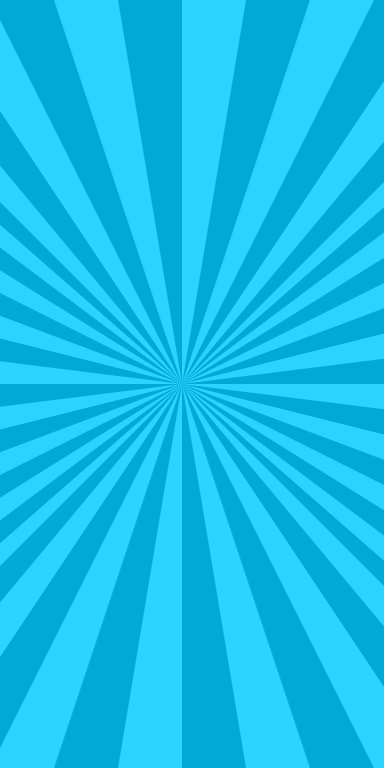
Write a Shadertoy shader that draws this background.

```glsl
// Two-tone sunburst: flat rays fan out from a point just left of the middle.
// Rays split the sides of a square around that point into equal steps, so
// they are numbered by slope and coloured by the parity of that number.

const vec2  BURST_CENTER = vec2(0.474, 0.5);   // fraction of the canvas
const float STEPS_ACROSS = 6.0;                // rays per half top or bottom side
const float STEPS_UP     = 8.0;                // rays per half left or right side
const vec3  LIGHT_BLUE   = vec3(0.165, 0.833, 1.0);
const vec3  DEEP_BLUE    = vec3(0.0, 0.667, 0.843);

// Signed distance to the nearest ray edge, positive inside light rays.
float rayDistance(vec2 p) {
    vec2 a = abs(p);
    bool steep = a.y > a.x;
    float major = max(max(a.x, a.y), 1e-6);
    float slope = min(a.x, a.y) / major;
    float steps = steep ? STEPS_ACROSS : STEPS_UP;

    // Ray number grows from the vertical axis to the horizontal one
    float index = steep ? slope * steps
                        : STEPS_ACROSS + (1.0 - slope) * steps;
    if (p.x * p.y < 0.0) index = -index;

    // Divide by the gradient of the index to get a true length
    float edge = 0.5 - abs(fract(index) - 0.5);
    float width = major / (steps * sqrt(1.0 + slope * slope));
    float side = mod(floor(index), 2.0) < 0.5 ? 1.0 : -1.0;
    return side * edge * width;
}

void mainImage(out vec4 fragColor, in vec2 fragCoord) {
    // Centred coordinates in units of the canvas height
    vec2 p = (fragCoord - BURST_CENTER * iResolution.xy) / iResolution.y;

    // One-pixel edge; the thin rays at the hub blend to an even tone
    float pixel = 1.0 / iResolution.y;
    float light = clamp(0.5 + rayDistance(p) / pixel, 0.0, 1.0);
    fragColor = vec4(mix(DEEP_BLUE, LIGHT_BLUE, light), 1.0);
}
```
